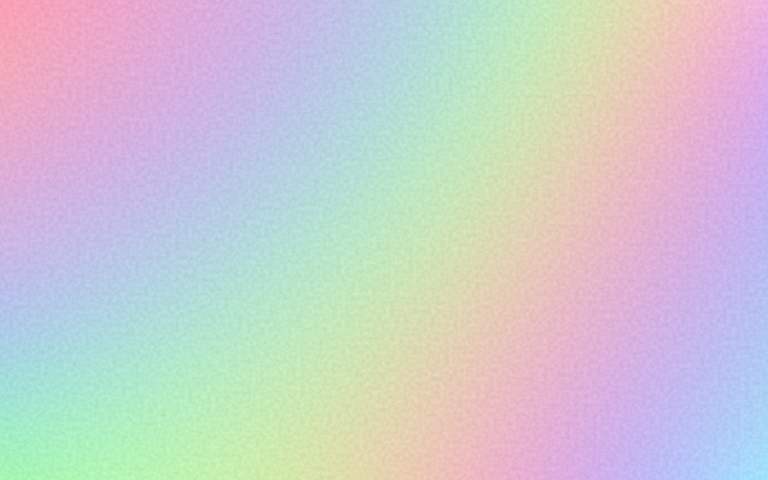
A WebGL 1 fragment shader for this background:

```glsl
precision highp float;

uniform vec2 u_resolution;

const float TAU = 6.283185;

// Hue phase in turns at the corners: red 0, blue 1/3, green 2/3, red 1
const float PHASE_TOP_LEFT = 0.04;
const float PHASE_TOP_RIGHT = 1.13;
const float PHASE_BOTTOM_LEFT = 0.64;
const float PHASE_BOTTOM_RIGHT = 1.455;

// Bending of the colour bands: start and change along each edge
const vec2 BEND_TOP = vec2(0.98, -0.52);
const vec2 BEND_BOTTOM = vec2(0.76, -1.18);
const vec2 BEND_LEFT = vec2(0.87, -1.0);
const float BEND_RIGHT = -0.13;
const float INNER_BULGE = 1.6;

// Pastel strength, with extra saturation toward the corners
const vec3 CHANNEL_SHIFT = vec3(0.0, 0.6667, 0.3333);
const float BRIGHTNESS = 0.805;
const float CHROMA = 0.098;
const float CORNER_LIFT = 0.07;
const vec2 CHROMA_TOP = vec2(0.12, -0.01);
const vec2 CHROMA_BOTTOM = vec2(0.035, 0.075);
const vec2 CORNER_FALLOFF = vec2(1.2, 2.4);
const float RIGHT_GLOW = 0.045;
const float BOTTOM_GLOW = 0.06;

// Grain cells per canvas height
const float GRAIN_SCALE = 107.0;
const float GRAIN_STRENGTH = 0.042;

vec2 hashGradient(vec2 cell) {
    vec3 h = fract(cell.xyx * vec3(0.1031, 0.1030, 0.0973));
    h += dot(h, h.yzx + 33.33);
    float angle = TAU * fract((h.x + h.y) * h.z);
    return vec2(cos(angle), sin(angle));
}

float gradientNoise(vec2 p) {
    vec2 cell = floor(p);
    vec2 f = fract(p);
    vec2 w = f * f * f * (f * (f * 6.0 - 15.0) + 10.0);
    float a = dot(hashGradient(cell), f);
    float b = dot(hashGradient(cell + vec2(1.0, 0.0)), f - vec2(1.0, 0.0));
    float c = dot(hashGradient(cell + vec2(0.0, 1.0)), f - vec2(0.0, 1.0));
    float d = dot(hashGradient(cell + 1.0), f - 1.0);
    return mix(mix(a, b, w.x), mix(c, d, w.x), w.y);
}

// Bilinear hue ramp bowed along both axes; p.y runs downward
float huePhase(vec2 p) {
    float top = mix(PHASE_TOP_LEFT, PHASE_TOP_RIGHT, p.x);
    float bottom = mix(PHASE_BOTTOM_LEFT, PHASE_BOTTOM_RIGHT, p.x);
    vec2 bow = p * (1.0 - p);
    float bendTop = BEND_TOP.x + BEND_TOP.y * p.x;
    float bendBottom = BEND_BOTTOM.x + BEND_BOTTOM.y * p.x * p.x * p.x;
    float bendX = mix(bendTop, bendBottom, p.y);
    float bendY = mix(BEND_LEFT.x + BEND_LEFT.y * p.y, BEND_RIGHT, p.x);
    float bulge = INNER_BULGE * bow.x * bow.y * (1.0 - p.x);
    return mix(top, bottom, p.y) - bow.x * bendX - bow.y * bendY + bulge;
}

vec3 pastel(vec2 p) {
    float falloff = mix(CORNER_FALLOFF.x, CORNER_FALLOFF.y, p.x);
    vec2 edge = pow(abs(2.0 * p - 1.0), vec2(falloff));
    float corner = edge.x * edge.y;
    vec2 side = mix(CHROMA_TOP, CHROMA_BOTTOM, p.y);
    float chroma = CHROMA + corner * mix(side.x, side.y, p.x);
    chroma += RIGHT_GLOW * pow(p.x, 8.0);
    chroma += BOTTOM_GLOW * pow(p.y, 4.0) * (1.0 - p.x);
    float brightness = BRIGHTNESS + corner * CORNER_LIFT * (p.x - 0.5);
    return brightness + chroma * cos(TAU * (huePhase(p) - CHANNEL_SHIFT));
}

void main() {
    vec2 uv = gl_FragCoord.xy / u_resolution;
    vec3 color = pastel(vec2(uv.x, 1.0 - uv.y));

    // Soft two-octave grain
    vec2 q = GRAIN_SCALE * gl_FragCoord.xy / u_resolution.y;
    float grain = gradientNoise(q) + 0.6 * gradientNoise(q * 2.03 + 17.3);
    color += GRAIN_STRENGTH * grain;

    gl_FragColor = vec4(clamp(color, 0.0, 1.0), 1.0);
}
```
